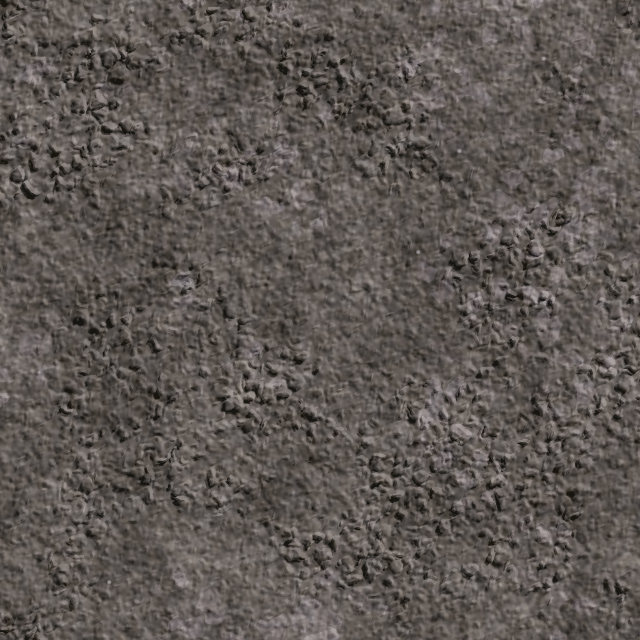
Give the GLSL for this texture, as a WebGL 2 fragment shader.

```glsl
#version 300 es
precision highp float;
// Dry crumbly soil: a height field of fine grit and clustered clods is
// lit from the upper right, with short cast shadows in the crevices.
// Flat pale crumbs, mottled tint and a few bright flecks lie on top.

uniform vec2 u_resolution;
out vec4 fragColor;

float hash(vec2 p) {
    return fract(sin(dot(p, vec2(127.1, 311.7))) * 43758.5);
}

vec2 hash2(vec2 p) {
    return vec2(hash(p), hash(p + 57.3));
}

float noise(vec2 p) {
    vec2 cell = floor(p);
    vec2 f = fract(p);
    f = f * f * (3.0 - 2.0 * f);
    float low = mix(hash(cell), hash(cell + vec2(1, 0)), f.x);
    float high = mix(hash(cell + vec2(0, 1)), hash(cell + vec2(1, 1)), f.x);
    return mix(low, high, f.y);
}

float fbm(vec2 p) {
    float sum = 0.0;
    float weight = 0.54;
    for (int i = 0; i < 3; i++) {
        sum += weight * noise(p);
        p = mat2(1.6, 1.2, -1.2, 1.6) * p + 13.7;
        weight *= 0.5;
    }
    return sum;
}

// Uneven offset that breaks up round outlines
vec2 warp(vec2 p, float scale) {
    return vec2(fbm(p * scale), fbm(p * scale + 31.4)) - 0.47;
}

// Turns the grid so that its rows do not follow the canvas edges
vec2 turn(vec2 p) {
    return mat2(0.8, -0.6, 0.6, 0.8) * p;
}

// Scattered stretched lumps, one per cell; 0 on the ground, 1 on top
float lumps(vec2 p, float seed) {
    vec2 cell = floor(p);
    float top = 0.0;
    for (int y = -1; y <= 1; y++) {
        for (int x = -1; x <= 1; x++) {
            vec2 id = cell + vec2(x, y);
            vec2 d = p - id - 0.1 - 0.8 * hash2(id + seed);
            float angle = 6.283 * hash(id + seed + 9.2);
            vec2 axis = vec2(cos(angle), sin(angle));
            d = vec2(dot(d, axis), 1.35 * dot(d, vec2(-axis.y, axis.x)));
            float radius = mix(0.25, 0.6, hash(id + seed + 4.6));
            float dome = smoothstep(0.0, 0.6, 1.0 - length(d) / radius);
            top = max(top, dome * mix(0.5, 1.0, hash(id + seed + 2.8)));
        }
    }
    return top;
}

// Grit everywhere, clods mostly where the ground is broken
float soilHeight(vec2 p, float broken) {
    vec2 q = turn(p + 0.024 * warp(p, 62.0));
    vec2 g = turn(p);
    float grit = 0.5 * noise(g * 45.0) + 0.38 * noise(g * 92.0 + 7.0)
               + 0.27 * noise(g * 175.0 + 3.0);
    float clods = lumps(q * 33.0, 1.0) * broken;
    float crumbs = lumps(q * 60.0, 20.0) * mix(0.24, 0.5, broken);
    return grit + 0.85 * clods + crumbs;
}

// Tiny bright specks in a few random cells
float flecks(vec2 p) {
    vec2 id = floor(p);
    vec2 d = fract(p) - mix(vec2(0.3), vec2(0.7), hash2(id + 81.0));
    return step(0.992, hash(id + 66.0)) * smoothstep(0.28, 0.08, length(d));
}

// Warm dark earth through brown grey to pale stone
vec3 soilColor(float tone) {
    vec3 color = mix(vec3(0.15, 0.137, 0.12), vec3(0.38, 0.352, 0.335),
                     (tone - 0.15) / 0.23);
    vec3 pale = mix(vec3(0.38, 0.352, 0.335), vec3(0.55, 0.52, 0.505),
                    (tone - 0.38) / 0.17);
    return mix(color, pale, step(0.38, tone));
}

void main() {
    vec2 p = gl_FragCoord.xy / min(u_resolution.x, u_resolution.y);
    vec2 toLight = normalize(vec2(0.65, 0.75));
    float broken = smoothstep(0.4, 0.68, fbm(p * 8.0 + 4.0));

    // Relief lighting and cast shadow
    float here = soilHeight(p, broken);
    float behind = soilHeight(p - toLight * 0.0026, broken);
    float ahead = soilHeight(p + toLight * 0.0026, broken);
    float blocker = soilHeight(p + toLight * 0.0085, broken);
    float lit = clamp(behind - ahead, -0.5, 0.42);
    float shadow = smoothstep(0.22, 0.95, max(blocker, ahead) - here);

    // Pale flat crumbs gathered in loose groups
    float group = smoothstep(0.46, 0.6, fbm(p * 7.0 + 41.0));
    float crumb = lumps(turn(p + 0.035 * warp(p, 42.0)) * 19.0, 50.0);
    float pale = group * smoothstep(0.06, 0.3, crumb);

    // Tone from light, mottling and grain
    float grain = noise(turn(p) * 150.0 + 17.0) - 0.5;
    float mottle = 0.15 * (fbm(p * 24.0 + 8.0) - 0.47)
                 + 0.13 * (fbm(p * 9.0 + 23.0) - 0.47);
    float tone = 0.372 + 0.35 * lit - 0.23 * shadow + 0.095 * pale
               + 0.17 * grain + mottle;
    tone = clamp(tone, 0.09, 0.66);

    vec3 color = soilColor(tone);
    color += pale * vec3(0.0, -0.004, 0.012);
    color += (noise(p * 80.0 + 90.0) - 0.5) * vec3(0.014, 0.0, -0.016);
    color = mix(color, vec3(0.7, 0.68, 0.7), 0.75 * flecks(p * 62.0));
    fragColor = vec4(color, 1.0);
}
```
